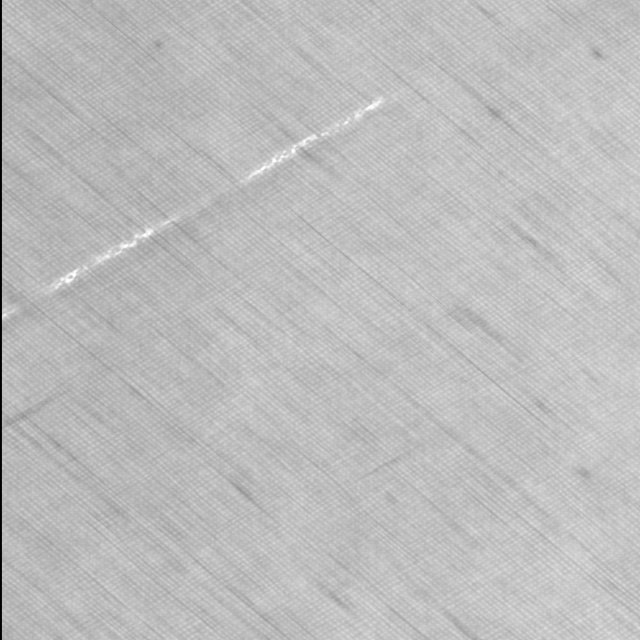
This texture is drawn by a Shadertoy shader. Its source:

```glsl
// Pale grey woven cloth seen at a slant: fine warp and weft threads,
// thin broken warp lines, dark slubs, and one beaded bright scratch.
// Stretched value noise makes the lines; a hashed loop scatters the slubs.
#define BASE_GREY 0.750
#define THREADS 134.0
#define WARP_ANGLE -0.705
#define WEFT_ANGLE 0.513
#define WEAVE_DEPTH 0.019
#define STREAK_DEPTH 0.07
#define CLOUD_DEPTH 0.085
#define GRAIN_DEPTH 0.075
#define SLUB_COUNT 24
#define SCRATCH_GAIN 0.24
#define EDGE_WIDTH 0.003

const float TAU = 6.28318;

float hash(vec2 p) {
    return fract(sin(dot(p, vec2(127.1, 311.7))) * 43758.5453);
}

float noise(vec2 p) {
    vec2 i = floor(p), f = fract(p);
    f = f * f * (3.0 - 2.0 * f);
    return mix(mix(hash(i), hash(i + vec2(1, 0)), f.x),
               mix(hash(i + vec2(0, 1)), hash(i + vec2(1, 1)), f.x), f.y);
}

// x runs along a thread at the given angle, y runs across it
vec2 threadSpace(vec2 p, float angle) {
    float c = cos(angle), s = sin(angle);
    return vec2(c * p.x + s * p.y, c * p.y - s * p.x);
}

float bump(float x, float width) {
    return exp(-x * x / (width * width));
}

float band(float x, float start, float end) {
    return smoothstep(start - 0.02, start + 0.03, x)
         * (1.0 - smoothstep(end - 0.04, end + 0.02, x));
}

// Crossing threads with wandering spacing and uneven relief
float weave(vec2 warp, vec2 weft) {
    float warpPhase = warp.y * THREADS + 0.9 * noise(warp * vec2(9.0, 40.0));
    float weftPhase = weft.y * THREADS + 0.9 * noise(weft * vec2(9.0, 40.0) + 40.0);
    float a = sin(TAU * warpPhase), b = sin(TAU * weftPhase);
    float warpRelief = 0.4 + 1.3 * noise(warp * vec2(22.0, 70.0) + 11.0);
    float weftRelief = 0.2 + 1.0 * noise(weft * vec2(22.0, 70.0) + 23.0);
    return WEAVE_DEPTH * (a * warpRelief + b * weftRelief + 0.5 * a * b);
}

// Tone differences between threads, short dark dashes and a few long thin lines
float streaks(vec2 warp, vec2 weft) {
    float tone = noise(warp * vec2(22.0, THREADS)) - 0.5;
    float wide = noise(warp * vec2(10.0, 45.0) + 17.0) - 0.5;
    float cross = noise(weft * vec2(22.0, 110.0) + 31.0) - 0.5;
    float dash = smoothstep(0.68, 0.98, noise(warp * vec2(9.0, 140.0) + 71.0));
    float thread = smoothstep(0.80, 0.97, noise(vec2(warp.y * 150.0, 5.0)));
    float stretch = smoothstep(0.35, 0.75, noise(warp * vec2(4.0, 60.0) + 53.0));
    float fray = 0.5 + noise(warp * vec2(45.0, 150.0) + 83.0);
    return STREAK_DEPTH * (0.55 * tone + 0.15 * wide + 0.35 * cross
                           - 0.6 * dash - 0.8 * thread * stretch * fray);
}

// Scattered dark thickenings: long on the warp, some on the weft, some round
float slubs(vec2 p) {
    float shade = 0.0;
    for (int i = 0; i < SLUB_COUNT; i++) {
        float id = float(i);
        vec2 center = vec2(hash(vec2(id, 1.3)), hash(vec2(id, 5.7)));
        float kind = hash(vec2(id, 9.1)), size = hash(vec2(id, 13.9));
        vec2 q = threadSpace(p - center, kind > 0.8 ? WEFT_ANGLE : WARP_ANGLE);
        float len = kind < 0.3 ? 0.011 : mix(0.025, 0.075, size);
        float width = kind < 0.3 ? 0.008 : mix(0.0035, 0.006, size);
        float fray = 0.2 + 1.6 * noise(q * vec2(60.0, 180.0) + id * 7.0);
        shade += mix(0.04, 0.11, hash(vec2(id, 21.3)))
               * fray * bump(q.x, len) * bump(q.y, width);
    }
    return shade;
}

// Broken line of glinting beads with a soft shadow on its lower side
float scratch(vec2 p) {
    vec2 q = threadSpace(p - vec2(0.0, 0.505), WEFT_ANGLE);
    q.y += 0.005 * (noise(vec2(q.x * 18.0, 3.0)) - 0.5);
    float lit = band(q.x, -0.1, 0.03) + band(q.x, 0.09, 0.33)
              + 0.85 * band(q.x, 0.44, 0.72);
    float beads = smoothstep(0.25, 0.9, noise(q * vec2(150.0, 230.0)));
    float patches = 0.3 + 0.9 * noise(vec2(q.x * 24.0, 8.0));
    float glint = lit * (0.2 + 1.1 * beads) * patches * bump(q.y, 0.0068);
    float reach = 1.0 - smoothstep(0.6, 0.8, q.x);
    float halo = 0.025 * reach * bump(q.y, 0.010);
    float shadow = 0.03 * reach * bump(q.y + 0.018, 0.015);
    return SCRATCH_GAIN * glint + halo - shadow;
}

void mainImage(out vec4 fragColor, in vec2 fragCoord) {
    vec2 p = fragCoord / iResolution.xy;
    vec2 warp = threadSpace(p, WARP_ANGLE);
    vec2 weft = threadSpace(p, WEFT_ANGLE);

    // Broad light, brighter to the lower right, with mottled patches
    float grey = BASE_GREY + 0.05 * (p.x - 0.5 * p.y - 0.25);
    float mottle = 0.45 * noise(p * 5.0 + 3.0) + 0.3 * noise(p * 13.0)
                 + 0.25 * noise(p * 34.0 + 9.0);
    grey += CLOUD_DEPTH * (mottle - 0.5);

    // Cloth, grain and flaws
    grey += weave(warp, weft) + streaks(warp, weft);
    grey += GRAIN_DEPTH * (0.65 * noise(p * 250.0) + 0.35 * noise(warp * 130.0) - 0.5);
    grey += scratch(p) - slubs(p);

    // Thin black border on the left
    grey *= smoothstep(EDGE_WIDTH - 0.001, EDGE_WIDTH + 0.001, p.x);
    fragColor = vec4(vec3(clamp(grey, 0.0, 1.0)), 1.0);
}
```
